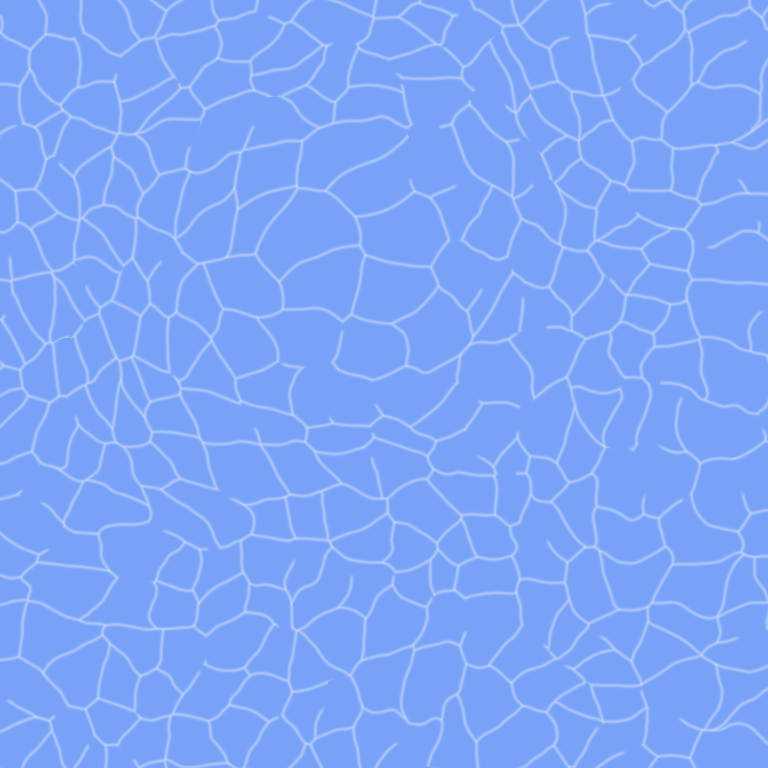
Give the GLSL for this texture, as a Shadertoy shader.

```glsl
// Pale, soft-edged veins forming an irregular net over flat sky blue.
// A domain-warped Voronoi diagram supplies the net; the warp's Jacobian
// keeps the line width even, and some edges stop short as loose ends.

#define CELLS 16.5          // cells across the canvas
#define JITTER 0.88         // irregularity of the cell centres
#define LINE_WIDTH 0.0023   // Gaussian radius of a vein, in canvas units
#define LINE_ALPHA 0.36     // whiteness of a vein
#define NODE_ALPHA 0.15     // extra whiteness where veins meet
#define WOBBLE 0.42         // waviness of the veins, in cells
#define LOOSE_SHARE 0.16    // share of edges that are broken off
#define BULGE 0.42          // enlargement of the cells around the bulge
#define BULGE_CENTRE vec2(0.45, 0.67)
#define WATER_BLUE vec3(0.47, 0.635, 0.97)
#define VEIN_WHITE vec3(1.0)

vec2 hash22(vec2 p) {
    vec2 k = vec2(dot(p, vec2(127.1, 311.7)), dot(p, vec2(269.5, 183.3)));
    return fract(sin(k) * 43758.5453);
}

// Two independent channels of smooth value noise
vec2 noise2(vec2 p) {
    vec2 i = floor(p), f = fract(p);
    f = f * f * (3.0 - 2.0 * f);
    vec2 low = mix(hash22(i), hash22(i + vec2(1, 0)), f.x);
    vec2 high = mix(hash22(i + vec2(0, 1)), hash22(i + vec2(1, 1)), f.x);
    return mix(low, high, f.y);
}

// Canvas position to cell space: bulge, broad drift, then wobble
vec2 warp(vec2 p) {
    vec2 r = p - BULGE_CENTRE;
    p -= r * BULGE * exp(-dot(r, r) / 0.06);
    vec2 q = p * CELLS;
    vec2 drift = 1.7 * (noise2(q * 0.22 + 31.0) - 0.5);
    vec2 wave = WOBBLE * (noise2(q * 1.25 + 7.0) - 0.5);
    vec2 ripple = 0.08 * (noise2(q * 3.1 + 53.0) - 0.5);
    return q + drift + wave + ripple;
}

vec2 cellCentre(vec2 id) {
    return id + 0.5 + JITTER * (hash22(id) - 0.5);
}

// Fades one end of a few edges; both adjoining cells agree on the result
float edgePresence(vec2 idSum, vec2 normal, vec2 fromMiddle) {
    vec2 h = hash22(idSum + 0.37);
    if (h.x > LOOSE_SHARE) return 1.0;
    vec2 along = vec2(-normal.y, normal.x) * (normal.x < 0.0 ? -1.0 : 1.0);
    float t = dot(fromMiddle, along);
    return 1.0 - smoothstep(-0.06, 0.06, t - 0.5 * (h.y - 0.5));
}

// Coverage by the strongest vein (x) and the second strongest (y)
vec2 veins(vec2 q, mat2 jacobian) {
    vec2 base = floor(q), nearestId = base;
    float nearest = 1e3;
    for (int y = -1; y <= 1; y++)
    for (int x = -1; x <= 1; x++) {
        vec2 id = base + vec2(x, y);
        vec2 d = cellCentre(id) - q;
        if (dot(d, d) < nearest) {
            nearest = dot(d, d);
            nearestId = id;
        }
    }

    vec2 home = cellCentre(nearestId), best = vec2(0.0);
    for (int y = -2; y <= 2; y++)
    for (int x = -2; x <= 2; x++) {
        if (x == 0 && y == 0) continue;
        vec2 id = nearestId + vec2(x, y);
        vec2 other = cellCentre(id);
        vec2 normal = normalize(other - home);
        vec2 fromMiddle = q - 0.5 * (home + other);
        // Row vector times matrix gives the gradient in canvas units
        float slope = max(length(normal * jacobian), 0.25 * CELLS);
        float d = dot(fromMiddle, normal) / (slope * LINE_WIDTH);
        float cover = exp(-d * d);
        cover *= edgePresence(id + nearestId, normal, fromMiddle);
        best.y = max(best.y, min(best.x, cover));
        best.x = max(best.x, cover);
    }
    return best;
}

void mainImage(out vec4 fragColor, in vec2 fragCoord) {
    vec2 p = fragCoord / iResolution.y;

    // Warp and its finite-difference Jacobian
    float e = 0.001;
    vec2 q = warp(p);
    mat2 jacobian = mat2((warp(p + vec2(e, 0)) - q) / e,
                         (warp(p + vec2(0, e)) - q) / e);

    // Veins, with brighter junctions
    vec2 cover = veins(q, jacobian);
    float alpha = LINE_ALPHA * cover.x + NODE_ALPHA * cover.y * cover.y;
    fragColor = vec4(mix(WATER_BLUE, VEIN_WHITE, alpha), 1.0);
}
```
